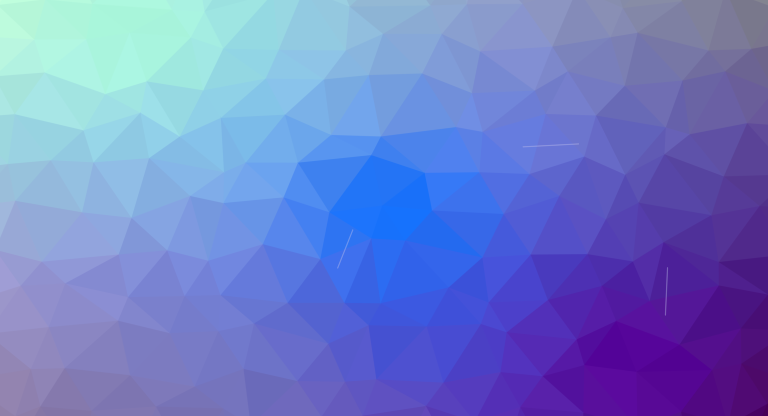
A Shadertoy shader for this background:

```glsl
// Low-poly mesh of flat triangles over a mint, blue and violet gradient.

const vec2 CANVAS = vec2(1.842, 1.0);

vec2 hash22(vec2 p) {
    vec3 q = fract(p.xyx * vec3(0.1031, 0.1030, 0.0973));
    q += dot(q, q.yzx + 33.33);
    return fract((q.xx + q.yz) * q.zy);
}

// Four evenly spaced colours, t runs from 0 to 3
vec3 ramp(vec3 a, vec3 b, vec3 c, vec3 d, float t) {
    vec3 ab = mix(a, b, clamp(t, 0.0, 1.0));
    vec3 abc = mix(ab, c, clamp(t - 1.0, 0.0, 1.0));
    return mix(abc, d, clamp(t - 2.0, 0.0, 1.0));
}

float glow(vec2 p, vec2 centre, vec2 radius) {
    vec2 d = (p - centre) / radius;
    return exp(-dot(d, d));
}

// Smooth colour field sampled once per triangle
vec3 gradient(vec2 p) {
    vec2 t = 3.0 * p / CANVAS;
    vec3 top = ramp(vec3(0.77, 1.0, 0.85), vec3(0.60, 0.87, 0.90),
                    vec3(0.56, 0.60, 0.78), vec3(0.50, 0.50, 0.54), t.x);
    vec3 upper = ramp(vec3(0.62, 0.85, 0.89), vec3(0.50, 0.74, 0.93),
                      vec3(0.42, 0.49, 0.87), vec3(0.37, 0.29, 0.60), t.x);
    vec3 lower = ramp(vec3(0.61, 0.60, 0.82), vec3(0.42, 0.49, 0.86),
                      vec3(0.30, 0.27, 0.80), vec3(0.29, 0.10, 0.50), t.x);
    vec3 bottom = ramp(vec3(0.56, 0.49, 0.65), vec3(0.44, 0.43, 0.72),
                       vec3(0.34, 0.17, 0.70), vec3(0.28, 0.0, 0.34), t.x);
    vec3 col = ramp(bottom, lower, upper, top, t.y);
    col = mix(col, vec3(0.68, 1.0, 0.87), 0.8 * glow(p, vec2(0.32, 0.92), vec2(0.24, 0.18)));
    col = mix(col, vec3(0.35, 0.0, 0.61), 0.9 * glow(p, vec2(1.53, 0.12), vec2(0.22, 0.18)));
    col = mix(col, vec3(0.20, 0.32, 0.90), 0.6 * glow(p, vec2(1.00, 0.25), vec2(0.20, 0.18)));
    return mix(col, vec3(0.08, 0.45, 1.0), glow(p, vec2(0.94, 0.49), vec2(0.23, 0.17)));
}

// Jittered grid point; odd rows are shifted by half a cell
vec2 vertex(vec2 id) {
    vec2 jitter = 0.6 * (hash22(id + 40.0) - 0.5);
    return (id + vec2(0.5 * mod(id.y, 2.0), 0.0) + jitter) * vec2(0.125, 0.1);
}

float edgeSide(vec2 p, vec2 a, vec2 b) {
    vec2 e = normalize(b - a), d = p - a;
    return e.x * d.y - e.y * d.x;
}

// Adds a triangle's flat colour, weighted by its coverage
void addFacet(inout vec4 sum, vec2 p, vec2 a, vec2 b, vec2 c, float px) {
    float inside = min(edgeSide(p, a, b), min(edgeSide(p, b, c), edgeSide(p, c, a)));
    float cover = smoothstep(-px, px, inside);
    if (cover <= 0.0) return;
    vec2 middle = (a + b + c) / 3.0;
    float shade = 0.035 * (hash22(floor(middle * 900.0)).x - 0.5);
    sum += cover * vec4(gradient(middle) + shade, 1.0);
}

float hairline(vec2 p, vec2 a, vec2 b, float px) {
    vec2 d = p - a, e = b - a;
    float dist = length(d - e * clamp(dot(d, e) / dot(e, e), 0.0, 1.0));
    return 1.0 - smoothstep(0.0, 0.0012 + px, dist);
}

void mainImage(out vec4 fragColor, in vec2 fragCoord) {
    vec2 p = fragCoord / iResolution.xy * CANVAS;
    float px = 0.7 / iResolution.y;
    vec2 cell = floor(p / vec2(0.125, 0.1));

    // Split each nearby quad along its short diagonal
    vec4 sum = vec4(0.0);
    for (int j = -1; j <= 1; j++) {
        for (int i = -2; i <= 1; i++) {
            vec2 id = cell + vec2(i, j);
            vec2 a = vertex(id), b = vertex(id + vec2(1, 0));
            vec2 c = vertex(id + vec2(0, 1)), d = vertex(id + 1.0);
            bool odd = mod(id.y, 2.0) > 0.5;
            addFacet(sum, p, a, b, odd ? d : c, px);
            addFacet(sum, p, odd ? a : b, d, c, px);
        }
    }
    vec3 col = sum.rgb / max(sum.a, 0.001);

    // Pale seams between a few facets
    float seam = hairline(p, vec2(1.255, 0.647), vec2(1.387, 0.654), px);
    seam = max(seam, hairline(p, vec2(0.846, 0.447), vec2(0.810, 0.356), px));
    seam = max(seam, hairline(p, vec2(1.601, 0.356), vec2(1.596, 0.243), px));
    col = mix(col, vec3(0.75, 0.75, 0.92), 0.4 * seam);

    fragColor = vec4(clamp(col, 0.0, 1.0), 1.0);
}
```
